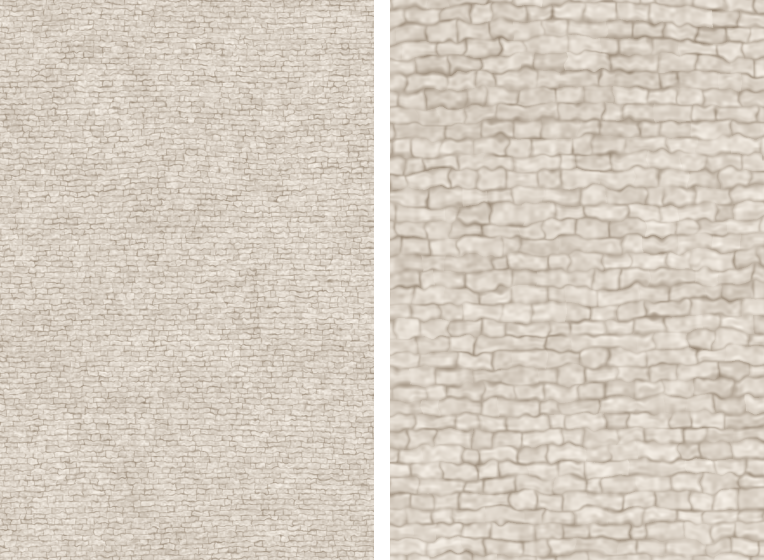
Left: the whole. Right: its middle third, enlarged.
A WebGL 2 fragment shader for this texture:

```glsl
#version 300 es
precision highp float;
// Woven beige upholstery cloth: rows of short plump stitches in a loose brick order.
// Each stitch is a jittered rounded box; the distance to its rim shades the gaps,
// and value noise adds wavering threads, fibres, grain and faint blotches.

#define ROWS 104.0          // thread rows over the canvas height
#define STITCH_LENGTH 1.9   // mean stitch length, in rows
#define END_JITTER 0.6      // scatter of the stitch ends
#define JOINED 0.28         // share of stitch ends without a gap
#define WAVER 0.42          // bending of the threads
#define GAP_DEPTH 0.70      // darkness of the gaps
#define BASE_TONE 0.81      // tone of the yarn
#define YARN_VARIATION 0.24 // tone change between stitches
#define FIBRE 0.40          // contrast of the fibres
#define SHADE vec3(0.71, 0.66, 0.60)
#define LIGHT vec3(0.91, 0.88, 0.84)

uniform vec2 u_resolution;
out vec4 fragColor;

float hash(vec2 p) {
    vec3 q = fract(vec3(p.xyx) * 0.1031);
    q += dot(q, q.yzx + 33.33);
    return fract((q.x + q.y) * q.z);
}

float noise(vec2 p) {
    vec2 cell = floor(p), f = fract(p);
    f = f * f * (3.0 - 2.0 * f);
    float low = mix(hash(cell), hash(cell + vec2(1, 0)), f.x);
    float high = mix(hash(cell + vec2(0, 1)), hash(cell + vec2(1, 1)), f.x);
    return mix(low, high, f.y);
}

// Position of the border before stitch k of a row, in stitch lengths
float stitchBorder(float k, float row) {
    return k + END_JITTER * (hash(vec2(k + 71.0, row + 13.0)) - 0.5);
}

// Extra reach of a stitch across a joined border
float joinReach(float k, float row) {
    return hash(vec2(k + 19.0, row + 157.0)) < JOINED ? 0.5 : 0.0;
}

// Tone of the cloth at p, measured in rows: 0 is shade, 1 is light
float clothTone(vec2 p) {
    // Bend the threads at a slow, a stitch-sized and a fibre-sized scale
    vec2 q = p;
    q.y += 1.2 * (noise(p * vec2(0.06, 0.04) + 40.0) - 0.5);
    q.y += WAVER * (noise(p * vec2(0.7, 0.9) + 90.0) - 0.5);
    q += 0.30 * (vec2(noise(p * 1.9 + 7.0), noise(p * 1.9 + 230.0)) - 0.5);

    // Find the stitch
    float row = floor(q.y);
    float v = fract(q.y) - 0.5;
    float u = q.x / STITCH_LENGTH + 0.5 * mod(row, 2.0) + 0.4 * hash(vec2(row, 5.0));
    float k = floor(u);
    if (u < stitchBorder(k, row)) k -= 1.0;
    else if (u > stitchBorder(k + 1.0, row)) k += 1.0;

    // Distance to its rounded rim
    float left = (u - stitchBorder(k, row)) * STITCH_LENGTH + joinReach(k, row);
    float right = (stitchBorder(k + 1.0, row) - u) * STITCH_LENGTH + joinReach(k + 1.0, row);
    float halfHeight = 0.43 + 0.11 * hash(vec2(k + 301.0, row + 3.0));
    const float ROUNDING = 0.25;
    vec2 corner = ROUNDING + vec2(-min(left, right), abs(v) - halfHeight);
    float rim = length(max(corner, 0.0)) + min(max(corner.x, corner.y), 0.0) - ROUNDING;

    // Gaps of uneven depth
    float gap = smoothstep(-0.22, 0.08, rim);
    float depth = GAP_DEPTH * (0.35 + 1.3 * noise(p * vec2(0.9, 1.3) + 510.0));

    // Yarn tone, fibres along the thread, grain and broad blotches
    float tone = BASE_TONE - depth * gap;
    tone += YARN_VARIATION * (hash(vec2(k + 43.0, row + 401.0)) - 0.5);
    tone += FIBRE * (noise(q * vec2(1.5, 4.0) + 620.0) - 0.5);
    tone += FIBRE * (noise(p * 3.1 + 810.0) - 0.5);
    tone += 0.16 * (noise(p * vec2(0.12, 0.2) + 350.0) - 0.5);
    return tone;
}

void main() {
    // Average four samples per pixel
    float tone = 0.0;
    for (int i = 0; i < 4; i++) {
        vec2 offset = 0.5 * vec2(i & 1, i >> 1) - 0.25;
        tone += 0.25 * clothTone((gl_FragCoord.xy + offset) / u_resolution.y * ROWS);
    }
    fragColor = vec4(clamp(mix(SHADE, LIGHT, tone), 0.0, 1.0), 1.0);
}
```
